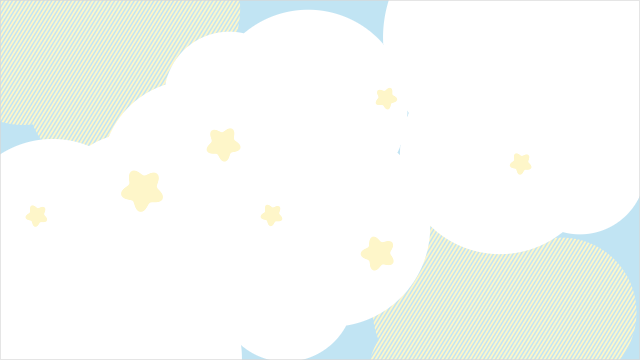
Reproduce this background procedurally as a Shadertoy shader.

```glsl
const vec3 SKY = vec3(0.757, 0.894, 0.953);
const vec3 CLOUD = vec3(1.0);
const vec3 CREAM = vec3(0.996, 0.965, 0.79);
const vec3 FRAME = vec3(0.84);
const float STRIPE_PERIOD = 0.0093;  // in canvas heights
const float STRIPE_FILL = 0.54;      // cream share of each period
const float STRIPE_ANGLE = 1.02;     // radians from horizontal
const float STAR_MEAN = 0.82;        // mean radius over tip radius
const float STAR_WAVE = 0.16;        // depth of the five lobes
const float FRAME_WIDTH = 0.0018;

// Puffs: centre x, centre y, radius, in canvas heights
const vec3 FRONT_PUFFS[14] = vec3[14](
    vec3(0.146, 0.345, 0.269), vec3(0.370, 0.403, 0.227),
    vec3(0.537, 0.523, 0.254), vec3(0.637, 0.731, 0.181),
    vec3(0.856, 0.697, 0.276), vec3(0.917, 0.370, 0.278),
    vec3(0.794, 0.185, 0.190), vec3(0.394, 0.005, 0.278),
    vec3(0.093, 0.120, 0.208), vec3(0.556, 0.213, 0.197),
    vec3(1.407, 0.896, 0.343), vec3(1.389, 0.572, 0.278),
    vec3(1.611, 0.532, 0.183), vec3(1.667, 0.769, 0.266));

const vec3 BACK_PUFFS[7] = vec3[7](
    vec3(0.394, 0.977, 0.273), vec3(0.065, 0.884, 0.231),
    vec3(0.301, 0.745, 0.229), vec3(1.560, 0.132, 0.208),
    vec3(1.250, 0.139, 0.215), vec3(1.319, 0.236, 0.220),
    vec3(1.204, -0.042, 0.181));

// Stars: centre x, centre y, tip radius, rotation
const vec4 STARS[7] = vec4[7](
    vec4(0.396, 0.472, 0.062, 0.84), vec4(0.620, 0.600, 0.050, 1.03),
    vec4(0.755, 0.403, 0.032, 0.82), vec4(1.072, 0.727, 0.032, 1.13),
    vec4(1.447, 0.546, 0.032, 0.84), vec4(0.102, 0.401, 0.032, 0.80),
    vec4(1.051, 0.296, 0.050, 0.66));

float circleDistance(vec2 p, vec3 puff) {
    return length(p - puff.xy) - puff.z;
}

// Soft five-lobed star in polar form
float starDistance(vec2 p, vec4 star) {
    vec2 q = p - star.xy;
    float angle = atan(q.y, q.x + 1e-6) - star.w;
    return length(q) - star.z * (STAR_MEAN + STAR_WAVE * cos(5.0 * angle));
}

float coverage(float dist, float pixel) {
    return clamp(0.5 - dist / pixel, 0.0, 1.0);
}

// Signed distance to the nearest diagonal band
float stripeDistance(vec2 p) {
    float across = dot(p, vec2(sin(STRIPE_ANGLE), -cos(STRIPE_ANGLE)));
    float phase = abs(fract(across / STRIPE_PERIOD) - 0.5);
    return (phase - 0.5 * STRIPE_FILL) * STRIPE_PERIOD;
}

void mainImage(out vec4 fragColor, in vec2 fragCoord) {
    float pixel = 1.0 / iResolution.y;
    vec2 p = fragCoord * pixel;
    vec2 size = iResolution.xy * pixel;

    float back = 1e3;
    for (int i = 0; i < 7; i++) back = min(back, circleDistance(p, BACK_PUFFS[i]));
    float front = 1e3;
    for (int i = 0; i < 14; i++) front = min(front, circleDistance(p, FRONT_PUFFS[i]));
    float stars = 1e3;
    for (int i = 0; i < 7; i++) stars = min(stars, starDistance(p, STARS[i]));

    // Layers from back to front
    vec3 color = SKY;
    color = mix(color, CREAM, coverage(back, pixel) * coverage(stripeDistance(p), pixel));
    color = mix(color, CLOUD, coverage(front, pixel));
    color = mix(color, CREAM, coverage(stars, pixel));

    // Hairline frame
    vec2 inset = min(p, size - p);
    color = mix(color, FRAME, coverage(min(inset.x, inset.y) - FRAME_WIDTH, pixel));

    fragColor = vec4(color, 1.0);
}
```
